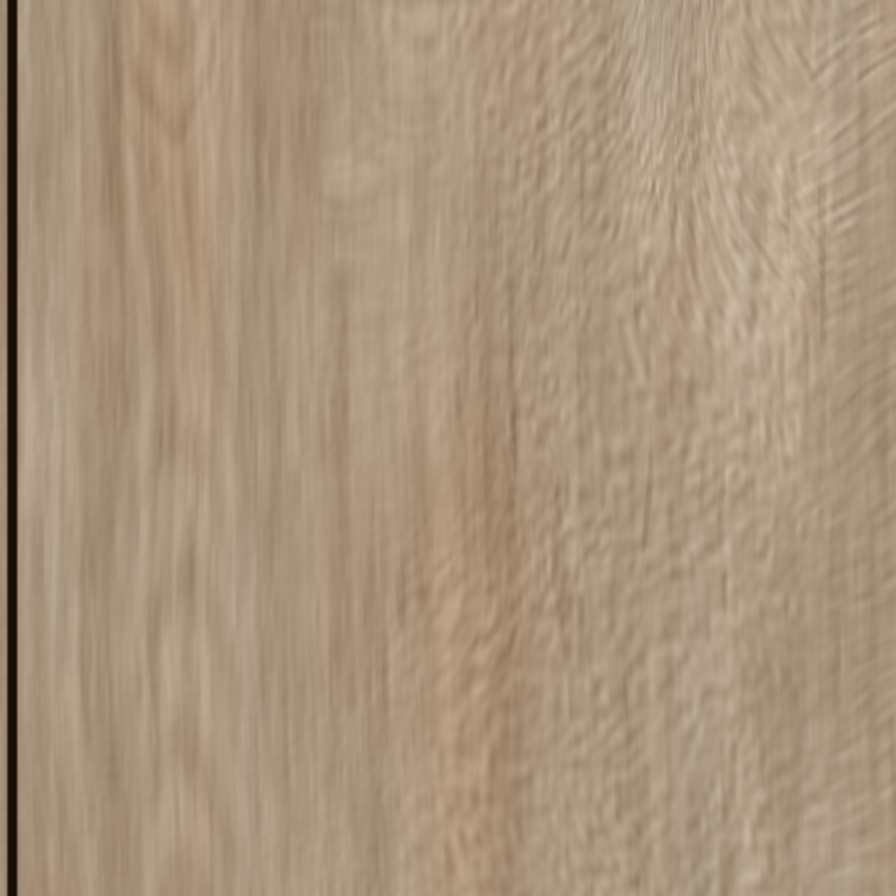
This texture is drawn by a Shadertoy shader. Its source:

```glsl
const vec3 OAK = vec3(0.672, 0.592, 0.500);
const vec3 TONE_SHIFT = vec3(0.95, 1.03, 1.05);
const vec3 RED_TINT = vec3(0.010, -0.016, -0.026);
const vec3 GAP_EDGE = vec3(0.27, 0.22, 0.16);
const vec3 GAP_DARK = vec3(0.085, 0.050, 0.032);

float hash(vec2 p) {
    return fract(sin(dot(p, vec2(127.1, 311.7))) * 43758.5453);
}

float noise(vec2 p) {
    vec2 cell = floor(p);
    vec2 f = fract(p);
    f = f * f * (3.0 - 2.0 * f);
    float low = mix(hash(cell), hash(cell + vec2(1.0, 0.0)), f.x);
    float high = mix(hash(cell + vec2(0.0, 1.0)), hash(cell + vec2(1.0, 1.0)), f.x);
    return mix(low, high, f.y);
}

float fbm(vec2 p) {
    float sum = 0.0;
    float weight = 0.55;
    for (int i = 0; i < 3; i++) {
        sum += weight * noise(p);
        p = p * 2.03 + 17.3;
        weight *= 0.52;
    }
    return sum;
}

// Soft spot with separate horizontal and vertical radii
float spot(vec2 p, vec2 center, vec2 radius) {
    vec2 d = (p - center) / radius;
    return exp(-dot(d, d));
}

// Embossed grains: lit on one side, shaded on the other
float relief(vec2 p, vec2 lightStep) {
    return noise(p) - noise(p + lightStep);
}

// Nested pale arches around a vertical axis; bend sets opening and direction
float arches(vec2 p, float axis, float bend, float spacing) {
    float d = p.x - axis + 0.020 * (noise(p * vec2(3.0, 7.0)) - 0.5);
    float height = p.y + bend * d * d + 0.06 * (fbm(p * vec2(24.0, 9.0)) - 0.5);
    float phase = fract(height / spacing);
    float ring = smoothstep(0.0, 0.5, phase) * (1.0 - smoothstep(0.65, 1.0, phase));
    return (ring - 0.45) * exp(-d * d / 0.0030);
}

// Straight fibres, broad streaks and short pores
float straightGrain(vec2 p) {
    float x = p.x + 0.016 * (noise(p * vec2(5.0, 3.5)) - 0.5);
    float fibres = fbm(vec2(x * 75.0, p.y * 3.5)) - 0.5;
    float streaks = noise(vec2(x * 24.0, p.y * 1.3)) - 0.5;
    float pores = noise(vec2(x * 210.0, p.y * 22.0)) - 0.5;
    return 0.13 * fibres + 0.050 * streaks + 0.042 * pores;
}

// Pebbled figure with slanting ripples toward the right edge
float pebbledGrain(vec2 p) {
    vec2 q = p + 0.035 * vec2(noise(p * 9.0), noise(p * 9.0 + 7.0));
    float lean = 0.35 * (noise(p * vec2(6.0, 2.0) + 3.0) - 0.5);
    float pebbles = relief(vec2((q.x + lean * q.y) * 115.0, q.y * 62.0), vec2(0.75, -0.55));
    float ripples = relief(vec2(q.x * 38.0, (q.y - 0.65 * q.x) * 105.0), vec2(0.1, 0.9));
    float rippled = smoothstep(0.86, 0.97, p.x + 0.08 * (noise(p * 8.0) - 0.5));
    return mix(pebbles, ripples, 0.75 * rippled);
}

// Thin dark splits that follow the grain
float cracks(vec2 p) {
    float x = p.x + 0.03 * (noise(p * vec2(4.0, 6.0)) - 0.5);
    float line = noise(vec2(x * 85.0, p.y * 9.0));
    return smoothstep(0.77, 0.96, line) * smoothstep(0.45, 0.7, noise(p * vec2(9.0, 5.0) + 5.0));
}

float band(float x, float left, float right, float blur) {
    return smoothstep(left - blur, left + blur, x) * (1.0 - smoothstep(right - blur, right + blur, x));
}

void mainImage(out vec4 fragColor, in vec2 fragCoord) {
    vec2 uv = fragCoord / iResolution.xy;

    // Grain changes from straight to pebbled across the board
    float patches = fbm(uv * vec2(8.0, 4.0) + 2.0);
    float pebbled = smoothstep(0.26, 0.66, uv.x + 0.25 * (patches - 0.5));
    pebbled *= 0.55 + 0.9 * patches;
    float tone = straightGrain(uv) * mix(1.15, 0.75, clamp(pebbled, 0.0, 1.0));
    tone += 0.085 * pebbled * pebbledGrain(uv);
    tone += 0.012 * relief(uv * vec2(190.0, 110.0), vec2(0.8, -0.6));
    tone -= 0.055 * cracks(uv) * smoothstep(0.25, 0.5, uv.x);

    // Cathedral figure: downward arches on top, upward ones below
    float upper = smoothstep(0.76, 0.86, uv.y);
    float lower = 1.0 - smoothstep(0.52, 0.64, uv.y);
    tone += 0.050 * upper * arches(uv, 0.192, -42.0, 0.085);
    tone += 0.050 * lower * arches(uv, 0.200, 36.0, 0.170);

    // Broad light and reddish areas
    tone += 0.055 * (patches - 0.5);
    tone += 0.050 * spot(uv, vec2(0.87, 0.76), vec2(0.09, 0.24));
    tone -= 0.022 * spot(uv, vec2(0.17, 0.85), vec2(0.10, 0.28));
    tone -= 0.026 * spot(uv, vec2(0.56, 0.20), vec2(0.025, 0.55));
    float redness = spot(uv, vec2(0.52, 0.30), vec2(0.07, 0.45));
    redness += 0.8 * spot(uv, vec2(0.18, 0.88), vec2(0.08, 0.30));
    redness += 0.8 * (noise(uv * vec2(18.0, 3.0) + 9.0) - 0.5);
    vec3 color = OAK + tone * TONE_SHIFT + RED_TINT * redness;

    // Joint between boards
    color = mix(color, GAP_EDGE, 0.75 * band(uv.x, 0.0075, 0.0200, 0.0012));
    color = mix(color, GAP_DARK, band(uv.x, 0.0090, 0.0185, 0.0012));
    fragColor = vec4(clamp(color, 0.0, 1.0), 1.0);
}
```
